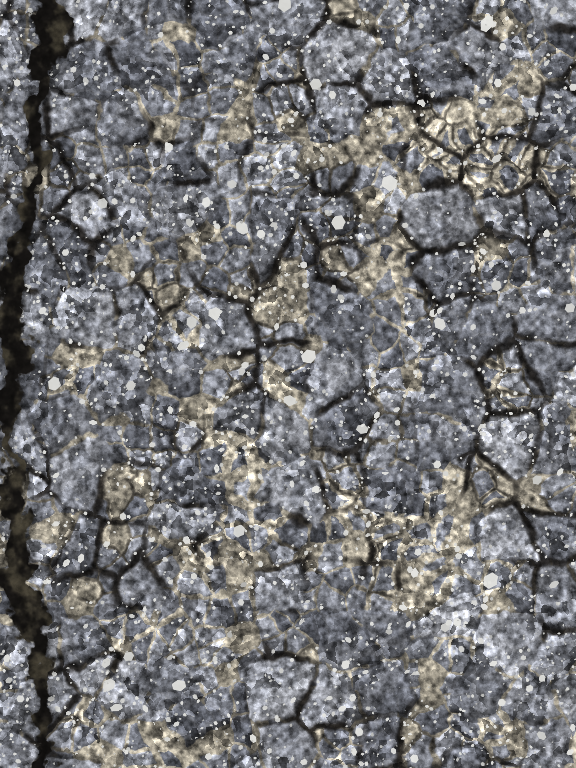
A Shadertoy shader for this texture:

```glsl
// Weathered asphalt: blue-grey broken stones of two sizes set in tan mortar,
// dusted with pale angular specks and split by a dark crack on the left.
// Stones, chips and specks are cellular noise; the cracks are layered sines.

#define STONES 11.0
#define PEBBLES 23.0
#define CHIPS 74.0
#define SPECKS 23.0
#define CRACK_WIDTH 0.017
#define GRAIN 1.65
#define LIGHT_DIR vec2(-0.5, 0.85)
#define STONE_DARK vec3(0.335, 0.345, 0.375)
#define STONE_LIGHT vec3(0.565, 0.575, 0.605)
#define MORTAR vec3(0.60, 0.575, 0.52)
#define SHADOW vec3(0.10, 0.092, 0.085)
#define SPECK_WHITE vec3(0.91, 0.91, 0.895)

struct Cell { float edge; vec2 toSeed; vec2 outward; vec3 rnd; };

vec3 hash3(vec2 p) {
    vec3 q = fract(vec3(p.xyx) * vec3(0.1031, 0.1030, 0.0973));
    q += dot(q, q.yxz + 33.33);
    return fract((q.xxy + q.yzz) * q.zyx);
}

float noise(vec2 p) {
    vec2 i = floor(p), f = fract(p);
    f = f * f * (3.0 - 2.0 * f);
    vec2 e = vec2(0.0, 1.0);
    return mix(mix(hash3(i).x, hash3(i + e.yx).x, f.x),
               mix(hash3(i + e.xy).x, hash3(i + e.yy).x, f.x), f.y);
}

float fbm(vec2 p) {
    float sum = 0.0, amp = 0.5;
    for (int i = 0; i < 4; i++) {
        sum += amp * noise(p);
        p = mat2(1.6, 1.2, -1.2, 1.6) * p + 3.7;
        amp *= 0.5;
    }
    return sum;
}

// Nearest cell, its border distance and the direction to its neighbour
Cell cells(vec2 p) {
    vec2 base = floor(p), near = vec2(9.0), second = vec2(9.5), nearId = base;
    for (int j = -1; j <= 1; j++)
    for (int i = -1; i <= 1; i++) {
        vec2 id = base + vec2(i, j);
        vec2 r = id + 0.08 + 0.84 * hash3(id).xy - p;
        float d = dot(r, r);
        if (d < dot(near, near)) { second = near; near = r; nearId = id; }
        else if (d < dot(second, second)) second = r;
    }
    vec2 outward = normalize(second - near);
    return Cell(dot(0.5 * (near + second), outward), near, outward, hash3(nearId + 71.0));
}

// Flat face with its own tilt and lit or shaded rims
vec3 stoneColor(Cell c) {
    float rim = dot(c.outward, LIGHT_DIR) * (1.0 - smoothstep(0.0, 0.24, c.edge));
    float tilt = dot(c.toSeed, c.rnd.yx - 0.5);
    return mix(STONE_DARK, STONE_LIGHT, c.rnd.x) * (1.0 + 0.3 * rim + 0.45 * tilt);
}

// Angular fleck inside a cell; x is coverage, y its brightness
vec2 speck(vec2 p, float chance, float softness) {
    Cell c = cells(p);
    float a = 6.283 * c.rnd.x;
    vec2 q = abs(mat2(cos(a), sin(a), -sin(a), cos(a)) * c.toSeed);
    float d = max(q.x * 1.1, 0.6 * q.x + q.y * (0.85 + 0.7 * c.rnd.x));
    float radius = mix(0.13, 0.36, c.rnd.y * c.rnd.y);
    float cover = 1.0 - smoothstep(radius - softness, radius + softness, d);
    return vec2(cover * step(c.rnd.z, chance), 0.76 + 0.24 * c.rnd.y);
}

void mainImage(out vec4 fragColor, in vec2 fragCoord) {
    vec2 p = fragCoord / iResolution.x;
    float down = 1.0 - fragCoord.y / iResolution.y;
    vec2 rough = vec2(fbm(p * 34.0), fbm(p * 34.0 + 17.0)) - 0.47;
    vec2 w = p + 0.022 * rough + 0.006 * sin(p.yx * 21.0 + 2.0 * sin(p * 13.0));
    float patches = fbm(p * 7.0 + 4.0);
    float crust = smoothstep(0.36, 0.58, fbm(p * 15.0 + 9.0));

    // Mortar, then pebbles, then larger stones
    Cell big = cells(w * STONES);
    Cell small = cells(w * PEBBLES + 5.0);
    vec3 col = MORTAR * (0.72 + 0.55 * patches);
    float gap = 0.02 + 0.2 * smoothstep(0.46, 0.68, patches);
    float smallMask = smoothstep(gap, gap + 0.06, small.edge) * step(0.2, small.rnd.z);
    float bigMask = smoothstep(0.015, 0.05, big.edge) * step(0.45, big.rnd.z);
    col = mix(col, stoneColor(small), smallMask);
    col = mix(col, stoneColor(big), bigMask * 0.92);

    // Shadowed seams, deepest along a thin broken line near the centre
    float lineX = 0.44 + 0.1 * exp(-8.0 * down) + 0.02 * sin(25.0 * down);
    float nearLine = (1.0 - smoothstep(0.01, 0.045, abs(p.x - lineX)))
                   * (1.0 - smoothstep(0.52, 0.66, down));
    float broken = smoothstep(0.40, 0.62, fbm(p * 12.0 + 31.0));
    float deep = clamp(broken + 0.7 * nearLine, 0.0, 1.0);
    float bigSeam = 1.0 - smoothstep(0.02, 0.05 + 0.07 * deep, big.edge);
    float smallSeam = (1.0 - smoothstep(0.01, 0.12, small.edge)) * (1.0 - bigMask);
    col = mix(col, SHADOW, max(bigSeam * (0.15 + 0.75 * deep), smallSeam * 0.6 * broken));

    // Crushed chips and fine grain
    Cell chip = cells(w * CHIPS);
    col *= 1.0 + (0.25 + 0.65 * crust) * (chip.rnd.x - 0.48);
    col *= 1.0 + GRAIN * (fbm(p * 105.0) - 0.47);

    // Pale specks in three sizes, gathered on the crusted parts
    for (int k = 0; k < 3; k++) {
        float scale = SPECKS * exp2(float(k));
        float chance = (0.08 + 0.09 * float(k)) * (0.55 + 0.9 * crust);
        vec2 s = speck((p + 0.006 * rough) * scale + 13.0 * float(k), chance, 0.0011 * scale);
        col = mix(col, SPECK_WHITE * s.y, 0.95 * s.x);
    }

    // Wide crack with dim earthy rubble inside
    float crackX = 0.047 + 0.035 * cos(6.0 * down) + 0.006 * sin(31.0 * down);
    float halfWidth = CRACK_WIDTH * (1.0 + 0.4 * sin(17.0 * down + 1.0));
    float side = abs(p.x - crackX + 0.07 * rough.x + 0.02 * (patches - 0.47)) - halfWidth;
    float rubble = smoothstep(0.42, 0.65, fbm(p * 28.0 + 50.0));
    vec3 depth = mix(SHADOW * 0.8, vec3(0.29, 0.27, 0.22), 0.75 * rubble);
    depth *= 0.5 + fbm(p * 90.0);
    col *= 0.72 + 0.28 * smoothstep(0.0, 0.018, side);
    col = mix(depth, col, smoothstep(-0.003, 0.003, side));

    fragColor = vec4(clamp(col, 0.0, 1.0), 1.0);
}
```
